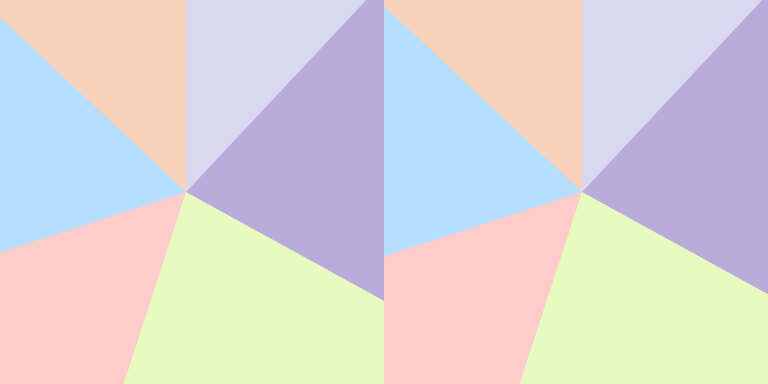
A Shadertoy shader for this background:

```glsl
// Two side-by-side tiles of a six-sector pastel pinwheel, split by hard conic edges.

const float TAU = 6.2831853;

// Pastels in clockwise order, starting at twelve o'clock
const vec3 SECTOR_COLORS[6] = vec3[6](
    vec3(0.855, 0.843, 0.945),  // lavender
    vec3(0.730, 0.670, 0.855),  // purple
    vec3(0.906, 0.980, 0.750),  // lime
    vec3(1.000, 0.796, 0.796),  // pink
    vec3(0.710, 0.870, 1.000),  // sky blue
    vec3(0.970, 0.820, 0.730)   // peach
);

// Sector starts as fractions of a turn; the last entry closes the circle
const float SECTOR_STARTS[7] = float[7](0.0, 0.12, 0.33, 0.55, 0.70, 0.87, 1.0);

vec3 pinwheel(vec2 p, float pixel) {
    float turn = fract(atan(p.x, p.y) / TAU);  // clockwise from the top
    float circumference = TAU * length(p);
    vec3 color = SECTOR_COLORS[5];
    for (int i = 0; i < 7; i++) {
        // Arc length past the edge gives a one-pixel soft step
        float arc = (turn - SECTOR_STARTS[i]) * circumference;
        color = mix(color, SECTOR_COLORS[i % 6], clamp(arc / pixel + 0.5, 0.0, 1.0));
    }
    return color;
}

void mainImage(out vec4 fragColor, in vec2 fragCoord) {
    // Canvas height is one unit; the seam between tiles lies at x = 0
    vec2 p = (fragCoord - 0.5 * iResolution.xy) / iResolution.y;

    // Tiles are slightly wider than the canvas is high, so the outer sides are cropped
    float tileWidth = 1.03125;
    p.x = mod(p.x, tileWidth) - 0.5 * tileWidth;

    fragColor = vec4(pinwheel(p, 1.0 / iResolution.y), 1.0);
}
```
